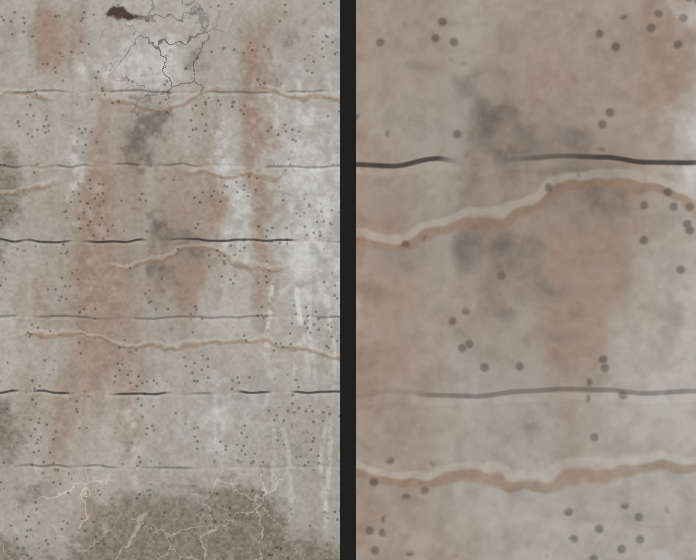
Left: the whole. Right: its middle third, enlarged.
Write a Shadertoy shader that draws this texture.

```glsl
// Weathered concrete wall: grey plaster with rusty vertical stains, white lime,
// dark mould, board seams and fine cracks. Warped layered noise shapes soft
// masks, which tint the wall in turn; cellular noise gives cracks and grains.

float hash(vec2 p) {
    p = fract(p * vec2(0.1031, 0.1137));
    p += dot(p, p.yx + 33.33);
    return fract((p.x + p.y) * p.x * 7.31);
}

float noise(vec2 p) {
    vec2 i = floor(p), f = fract(p);
    f = f * f * (3.0 - 2.0 * f);
    return mix(mix(hash(i), hash(i + vec2(1, 0)), f.x),
               mix(hash(i + vec2(0, 1)), hash(i + vec2(1, 1)), f.x), f.y);
}

float fbm(vec2 p) {
    float sum = 0.0, amp = 0.5;
    for (int i = 0; i < 5; i++) {
        sum += amp * noise(p);
        p = mat2(1.6, 1.2, -1.2, 1.6) * p + 17.3;
        amp *= 0.5;
    }
    return sum / 0.97;
}

// Noise stretched along the wall's height, without rotation
float streaks(vec2 p) {
    return 0.5 * noise(p) + 0.3 * noise(p * 2.1 + 9.0) + 0.2 * noise(p * 4.7 + 31.0);
}

// Nearest and second nearest cell distances
vec2 cells(vec2 p) {
    vec2 i = floor(p), near = vec2(9.0);
    for (int y = -1; y <= 1; y++)
        for (int x = -1; x <= 1; x++) {
            vec2 c = i + vec2(x, y);
            float d = length(c + vec2(hash(c), hash(c + 57.0)) - p);
            near = d < near.x ? vec2(d, near.x) : vec2(near.x, min(near.y, d));
        }
    return near;
}

float blot(vec2 p, vec2 centre, vec2 radius) {
    vec2 d = (p - centre) / radius;
    return exp(-dot(d, d));
}

float line(float dist, float width) {
    return 1.0 - smoothstep(width * 0.4, width + 1.0 / iResolution.y, abs(dist));
}

void mainImage(out vec4 fragColor, in vec2 fragCoord) {
    vec2 p = fragCoord / iResolution.y;
    vec2 warp = vec2(fbm(p * 11.0), fbm(p * 11.0 + 40.0)) - 0.5;
    vec2 q = p + 0.09 * warp;
    float cloud = fbm(p * 7.0 + 3.0);
    float fine = fbm(p * 75.0);
    float grain = fbm(p * 190.0 + 8.0);
    float runs = streaks(p * vec2(26.0, 4.0) + warp);

    vec3 wall = vec3(0.665, 0.65, 0.62) + 0.10 * (cloud - 0.5);

    // Rusty stains running down in broad bands
    float bands = blot(q, vec2(0.17, 0.5), vec2(0.11, 0.38))
                + blot(q, vec2(0.33, 0.56), vec2(0.075, 0.26))
                + 0.8 * blot(q, vec2(0.46, 0.64), vec2(0.03, 0.28))
                + 0.9 * blot(q, vec2(0.07, 0.93), vec2(0.09, 0.07))
                + 0.8 * blot(q, vec2(0.45, 0.9), vec2(0.07, 0.12))
                + 0.5 * blot(q, vec2(0.21, 0.08), vec2(0.07, 0.03));
    float rust = smoothstep(0.25, 1.15, bands + 1.1 * (runs - 0.5) + 0.8 * (cloud - 0.5));
    wall = mix(wall, vec3(0.595, 0.51, 0.45), 0.85 * rust);

    // White lime: a broad right side, patches and narrow runs
    float lime = 0.85 * blot(q, vec2(0.59, 0.62), vec2(0.10, 0.26))
               + 0.8 * blot(q, vec2(0.415, 0.64), vec2(0.03, 0.2))
               + 0.9 * blot(q, vec2(0.27, 0.87), vec2(0.07, 0.08))
               + 0.6 * blot(q, vec2(0.16, 0.88), vec2(0.05, 0.04))
               + 0.6 * blot(q, vec2(0.13, 0.7), vec2(0.035, 0.12))
               + 0.6 * blot(q, vec2(0.37, 0.23), vec2(0.12, 0.12));
    lime = smoothstep(0.25, 1.0, lime + 1.0 * (runs - 0.5) + 0.8 * (fine - 0.5));
    wall = mix(wall, vec3(0.775, 0.775, 0.765), 0.85 * lime);

    // Thin white drips, mostly on the lower right
    for (int i = 0; i < 9; i++) {
        float id = float(i), top = 0.25 + 0.35 * hash(vec2(id, 4.0));
        float x = 0.54 + 0.055 * sin(id * 2.4) + 0.006 * sin(p.y * 23.0 + id) + 0.02 * warp.x;
        float drip = line(p.x - x, 0.005) * smoothstep(0.0, 0.04, top - p.y)
                   * smoothstep(top - 0.28, top - 0.1, p.y);
        wall = mix(wall, vec3(0.79, 0.79, 0.77), 0.6 * drip * smoothstep(0.3, 0.6, fine));
    }

    // Olive mould along the foot and left edge, grey soot in the middle
    float foot = smoothstep(0.16, 0.03, q.y + 0.05 * sin(q.x * 11.0 + 1.0))
               + 0.55 * blot(q, vec2(0.56, 0.2), vec2(0.15, 0.13));
    float edge = blot(q, vec2(-0.01, 0.6), vec2(0.055, 0.12))
               + blot(q, vec2(0.0, 0.23), vec2(0.06, 0.06))
               + 0.7 * blot(q, vec2(0.07, 0.13), vec2(0.07, 0.04));
    float mould = smoothstep(0.25, 1.0, foot + edge + 0.9 * (fine - 0.5) + 0.7 * (cloud - 0.5));
    wall = mix(wall, vec3(0.445, 0.43, 0.375), 0.75 * mould);
    float soot = blot(q, vec2(0.265, 0.76), vec2(0.045, 0.08))
               + 0.8 * blot(q, vec2(0.355, 0.9), vec2(0.035, 0.035))
               + 0.8 * blot(q, vec2(0.31 - 0.8 * (q.y - 0.59), 0.59), vec2(0.045, 0.045))
               + 0.7 * blot(q, vec2(0.29, 0.52), vec2(0.06, 0.05))
               + 0.5 * blot(q, vec2(0.32, 0.43), vec2(0.04, 0.05))
               + 0.6 * blot(q, vec2(0.53, 0.93), vec2(0.03, 0.06));
    soot = smoothstep(0.3, 1.15, soot + 1.3 * (fine - 0.5) + 0.6 * (grain - 0.5));
    wall = mix(wall, vec3(0.39, 0.36, 0.335), 0.75 * soot);
    float hole = blot(q, vec2(0.24, 0.97), vec2(0.028, 0.015));
    wall = mix(wall, vec3(0.25, 0.18, 0.16), 0.85 * smoothstep(0.35, 0.8, hole + fine - 0.5));

    // Wavy rusty veins with a pale upper lip
    for (int i = 0; i < 4; i++) {
        float id = float(i);
        float d = p.y - 0.385 - 0.149 * id - 0.012 * sin(p.x * 17.0 + id * 2.0) - 0.07 * warp.y;
        float shown = smoothstep(0.42, 0.62, noise(vec2(p.x * 7.0, id * 5.0 + 2.0)));
        wall = mix(wall, vec3(0.56, 0.45, 0.37), 0.5 * shown * line(d, 0.005));
        wall = mix(wall, vec3(0.75, 0.73, 0.69), 0.4 * shown * line(d - 0.006, 0.004));
    }

    // Cracks on warped cell borders, in the flaking top and the foot
    vec2 crack = cells(q * 13.0 + 0.3 * fine);
    float flaking = blot(p, vec2(0.31, 0.9), vec2(0.09, 0.1));
    float border = line((crack.y - crack.x) / 13.0, 0.0025) * smoothstep(0.4, 0.65, cloud + 0.1);
    wall *= 1.0 - 0.4 * border * flaking;
    wall += 0.13 * border * smoothstep(0.22, 0.08, p.y);

    // Board seams, broken and uneven
    for (int i = 0; i < 6; i++) {
        float id = float(i), y = 0.167 + 0.134 * id + 0.002 * sin(id * 5.0);
        float d = p.y - y - 0.0015 * sin(p.x * 13.0 + id) - 0.005 * (noise(vec2(p.x * 40.0, id)) - 0.5);
        float depth = (i == 1 || i == 3) ? 0.5 : 0.22;
        float broken = smoothstep(0.2, 0.6, noise(vec2(p.x * 22.0, id * 3.0)));
        wall *= 1.0 - depth * broken * line(d, 0.0016);
        wall += 0.025 * line(d + 0.004, 0.003);
    }

    // Pits and mineral grain
    float pit = 1.0 - smoothstep(0.08, 0.22, cells(p * 60.0).x);
    wall *= 1.0 - 0.25 * pit * smoothstep(0.62, 0.72, noise(p * 34.0));
    wall += (0.09 + 0.12 * max(mould, soot)) * (grain - 0.5) + 0.08 * (fine - 0.5);
    fragColor = vec4(clamp(wall, 0.0, 1.0), 1.0);
}
```
